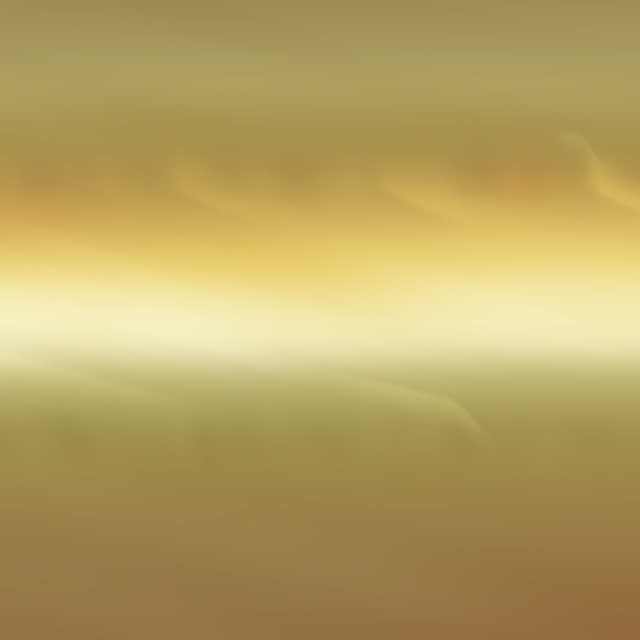
Give the GLSL for this texture, as a Shadertoy shader.

```glsl
// Soft golden light band with slanted silky streaks and faint curling wisps.

vec2 hashGradient(vec2 cell) {
    float h = fract(sin(dot(cell, vec2(127.1, 311.7))) * 43758.5);
    return vec2(cos(6.2832 * h), sin(6.2832 * h));
}

float gradientNoise(vec2 p) {
    vec2 i = floor(p), f = p - i;
    vec2 w = f * f * f * (f * (f * 6.0 - 15.0) + 10.0);
    float a = dot(hashGradient(i), f);
    float b = dot(hashGradient(i + vec2(1, 0)), f - vec2(1, 0));
    float c = dot(hashGradient(i + vec2(0, 1)), f - vec2(0, 1));
    float d = dot(hashGradient(i + vec2(1, 1)), f - vec2(1, 1));
    return mix(mix(a, b, w.x), mix(c, d, w.x), w.y);
}

float bell(float x, float width) {
    return exp(-x * x / (width * width));
}

// Evenly spaced colours from top to bottom, joined by a Catmull-Rom spline.
vec3 goldRamp(float depth) {
    const vec3 stops[16] = vec3[16](
        vec3(.62, .55, .33), vec3(.65, .59, .36), vec3(.68, .62, .37), vec3(.66, .58, .31),
        vec3(.69, .58, .30), vec3(.80, .68, .35), vec3(.91, .81, .45), vec3(.95, .90, .64),
        vec3(.93, .90, .69), vec3(.75, .71, .45), vec3(.65, .58, .32), vec3(.62, .54, .29),
        vec3(.61, .51, .285), vec3(.60, .49, .285), vec3(.59, .47, .275), vec3(.58, .445, .26));
    float s = clamp(depth, 0.0, 1.0) * 15.0;
    int i = min(int(s), 14);
    float f = s - float(i);
    vec3 a = stops[max(i - 1, 0)], b = stops[i], c = stops[i + 1], d = stops[min(i + 2, 15)];
    return b + 0.5 * f * (c - a + f * (2.0 * a - 5.0 * b + 4.0 * c - d
                        + f * (3.0 * (b - c) + d - a)));
}

// Thin crest with a sharp upper side and a long lower fade.
float crest(float offset) {
    return bell(offset, offset < 0.0 ? 0.007 : 0.026);
}

void mainImage(out vec4 fragColor, in vec2 fragCoord) {
    vec2 uv = fragCoord / iResolution.xy;
    float x = uv.x, depth = 1.0 - uv.y;

    // Slanted streaks bend the band.
    float slant = depth - 0.36 * x + 0.05 * x * x;
    float broad = gradientNoise(vec2(x * 1.7, slant * 9.0) + 3.0);
    float fine = gradientNoise(vec2(x * 2.5, slant * 34.0) + 17.0);
    float inBand = bell(depth - 0.46, 0.16);
    float bent = depth + inBand * (0.018 * broad + 0.008 * fine);
    bent += 0.022 * (x - 0.5) * bell(depth - 0.32, 0.07);
    bent += 0.010 * (x - 0.4) * bell(depth - 0.60, 0.06);
    vec3 color = goldRamp(bent);

    // Pale hot spots and the deeper gold between them.
    float hotSpots = bell(x - 0.25, 0.17) * bell(depth - 0.50 - 0.25 * (x - 0.25), 0.06)
                   + bell(x, 0.12) * bell(depth - 0.49, 0.06)
                   + 0.5 * bell(x - 0.80, 0.15) * bell(depth - 0.47, 0.05);
    color += vec3(0.012, 0.022, 0.06) * hotSpots;
    color -= vec3(0.01, 0.025, 0.06) * bell(x - 0.50, 0.16)
           * bell(depth - 0.45 - 0.3 * (x - 0.5), 0.045);

    // Warm left shoulder, rusty lower corner and olive haze.
    color += vec3(0.02, -0.018, -0.01) * bell(x, 0.18) * bell(depth - 0.335, 0.04);
    color += vec3(-0.01, -0.035, -0.03) * smoothstep(0.45, 1.0, x) * smoothstep(0.62, 1.0, depth);
    color += vec3(-0.015, 0.01, 0.005) * bell(x - 0.35, 0.45) * bell(depth - 0.66, 0.035);
    color += vec3(0.03, -0.01, -0.01) * bell(x - 0.82, 0.06) * bell(depth - 0.285, 0.035);

    // Three plumes curl into the upper edge.
    for (int i = 0; i < 3; i++) {
        float n = float(i);
        float sweep = smoothstep(0.26, 0.36, depth);
        float side = x - 0.285 - 0.325 * n - 0.13 * sweep * sweep;
        float plume = bell(side, side < 0.0 ? 0.022 : 0.05 + 0.05 * sweep);
        color += vec3(0.07, 0.07, 0.025) * (0.55 + 0.25 * n) * plume
               * bell(depth - 0.295, 0.045);
    }
    float hook = 0.207 + 0.25 * max(x - 0.87, 0.0) + 0.035 * smoothstep(0.905, 0.945, x);
    color += 0.035 * crest(depth - hook) * smoothstep(0.85, 0.90, x) * smoothstep(0.96, 0.92, x);

    // Two trailing crests below the bright band.
    float leftCrest = 0.555 + 0.27 * x;
    color += 0.025 * crest(depth - leftCrest) * smoothstep(0.38, 0.20, x);
    float rightCrest = 0.575 + 0.24 * (x - 0.48) + 0.045 * smoothstep(0.70, 0.78, x);
    color += vec3(0.05, 0.05, 0.035) * crest(depth - rightCrest)
           * smoothstep(0.48, 0.65, x) * smoothstep(0.79, 0.73, x);

    // Faint upright folds and broad sheen.
    float folds = gradientNoise(vec2(x * 15.0 - 3.0 * depth, depth * 5.0) + 41.0);
    color += vec3(0.035, 0.035, 0.02) * folds
           * (bell(depth - 0.68, 0.04) + bell(depth - 0.275, 0.04));
    color += vec3(0.018, 0.022, 0.018) * broad * (1.0 - inBand);

    fragColor = vec4(clamp(color, 0.0, 1.0), 1.0);
}
```
